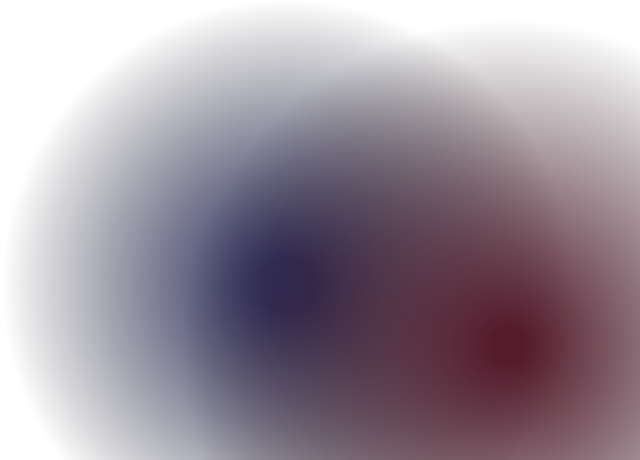
A WebGL 1 fragment shader for this background:

```glsl
precision highp float;

uniform vec2 u_resolution;

const vec3 PAPER = vec3(1.0);
const vec3 INDIGO = vec3(0.205, 0.212, 0.400);
const vec3 WINE = vec3(0.335, 0.105, 0.175);

// Opacity: solid inside the core, fading linearly to zero at the radius
float glowOpacity(vec2 p, vec2 center, float core, float radius) {
  return 1.0 - clamp((distance(p, center) - core) / (radius - core), 0.0, 1.0);
}

// Lay a glow over a base; its tint darkens toward a smoky rim
vec3 layGlow(vec3 base, vec3 tint, float opacity) {
  vec3 smokyTint = tint * sqrt(opacity);
  return mix(base, smokyTint, opacity);
}

void main() {
  // Canvas height is one unit
  vec2 p = gl_FragCoord.xy / u_resolution.y;
  p.x += 0.5 * (512.0 / 368.0 - u_resolution.x / u_resolution.y);

  float indigoGlow = glowOpacity(p, vec2(0.625, 0.380), 0.060, 0.622);
  float wineGlow = glowOpacity(p, vec2(1.105, 0.248), 0.034, 0.710);

  // Indigo below, wine above
  vec3 color = layGlow(PAPER, INDIGO, indigoGlow);
  color = layGlow(color, WINE, wineGlow);

  gl_FragColor = vec4(color, 1.0);
}
```
